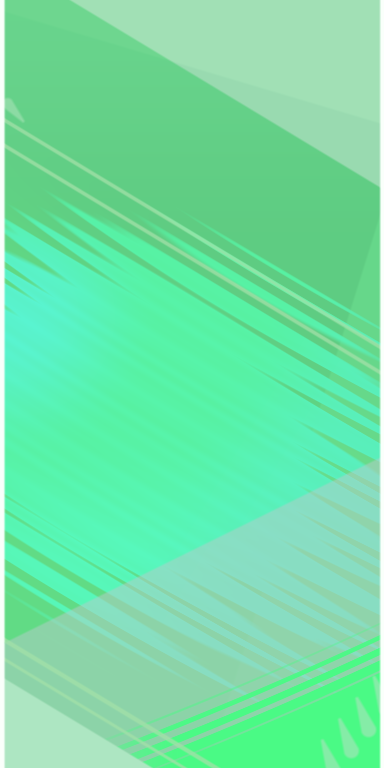
Write a Shadertoy shader that draws this background.

```glsl
float above(float d) { return smoothstep(-0.004, 0.004, d); }

float stripe(float d, float halfWidth) {
    return 1.0 - smoothstep(halfWidth - 0.003, halfWidth + 0.004, abs(d));
}

// Tapered stroke from a to b
float stroke(vec2 q, vec2 a, vec2 b, float width) {
    vec2 ab = b - a;
    float h = clamp(dot(q - a, ab) / dot(ab, ab), 0.0, 1.0);
    float d = length(q - a - ab * h) - width * (1.0 - 0.8 * h);
    return 1.0 - smoothstep(-0.004, 0.005, d);
}

void mainImage(out vec4 fragColor, in vec2 fragCoord) {
    // Width spans 0..1; height is measured downward, 0..2
    vec2 q = fragCoord / iResolution.xy;
    q = vec2(q.x, 2.0 - 2.0 * q.y);
    float falling = q.y - 0.604 * q.x;
    float rising = q.y + 0.493 * q.x;

    // Green ground with a lighter right facet
    vec3 color = mix(vec3(0.41, 0.83, 0.55), vec3(0.37, 0.80, 0.51), smoothstep(0.0, 0.65, q.y));
    color = mix(color, vec3(0.38, 0.86, 0.52), smoothstep(0.3, 0.85, falling));
    float facet = above(q.x + 0.313 * (q.y - 0.56) - 0.99);
    color = mix(color, vec3(0.42, 0.87, 0.56), 0.6 * facet);

    // Mint body, frayed along the falling diagonal
    vec2 r = q - vec2(0.40, 1.15);
    float along = dot(r, vec2(0.857, 0.514));
    float across = dot(r, vec2(-0.514, 0.857)) + 0.04 * along * along;
    float fray = sin(across * 125.0 + 1.5 * sin(across * 37.0))
               + 0.35 * sin(across * 213.0 + 2.0);
    float radius = length(vec2(along / 0.66, across / 0.46));
    float reach = 0.16 + 0.10 * smoothstep(-0.4, 0.4, along);
    float body = 1.0 - smoothstep(-0.07, 0.07, radius - 1.0 + reach * fray);
    vec3 mint = mix(vec3(0.34, 0.95, 0.65), vec3(0.34, 0.97, 0.73), smoothstep(1.1, 1.5, q.y));
    mint = mix(mint, vec3(0.35, 0.95, 0.80), 1.0 - smoothstep(0.05, 0.4, length(q - vec2(0.03, 0.82))));
    mint = mix(mint, vec3(0.35, 0.94, 0.74), smoothstep(0.05, 0.45, along));
    mint += 0.012 * fray * vec3(0.0, 0.4, 1.0);
    color = mix(color, mint, body);

    // Grey veil under the rising diagonal
    color = mix(color, vec3(0.71, 0.80, 0.79), 0.51 * above(rising - 1.68));

    // Bright lower corner breaking into bands
    float sweep = q.y + 0.42 * q.x + 0.06 * (q.x - 0.7) * (q.x - 0.7);
    float bands = sin(sweep * 175.0 + 2.0 * q.x);
    float corner = smoothstep(-0.25, 0.25, bands + (sweep - 2.11) * 15.0);
    corner *= smoothstep(0.15, 0.48, q.x) * smoothstep(1.98, 2.10, sweep);
    color = mix(color, vec3(0.29, 0.98, 0.52), corner);
    for (int i = 0; i < 4; i++) {
        vec2 root = vec2(0.87 + 0.045 * float(i), 2.01 - 0.055 * float(i));
        color = mix(color, vec3(0.58, 0.91, 0.69), 0.8 * stroke(q, root, root + vec2(-0.03, -0.08), 0.019));
    }

    // Pale planes at the top right and lower left
    float topPlane = above(0.604 * (q.x - 0.182) - q.y);
    color = mix(color, vec3(0.60, 0.855, 0.69), topPlane);
    float cap = above(0.027 + 0.297 * q.x - q.y);
    color = mix(color, mix(vec3(0.43, 0.84, 0.56), vec3(0.63, 0.88, 0.71), topPlane), cap);
    color = mix(color, vec3(0.68, 0.90, 0.76), above(falling - 1.76));

    // Paired diagonal lines and a small fleck at the left
    float upperLines = max(stripe(falling - 0.306, 0.005), stripe(falling - 0.372, 0.005));
    float lowerLines = max(stripe(falling - 1.66, 0.006), stripe(falling - 1.71, 0.004));
    color = mix(color, vec3(0.64, 0.88, 0.66), 0.75 * max(upperLines, lowerLines));
    color = mix(color, vec3(0.59, 0.87, 0.67), 0.8 * stroke(q, vec2(0.02, 0.27), vec2(0.06, 0.315), 0.014));

    // White side margins
    float inside = above(q.x - 0.012) * above(0.990 - q.x);
    fragColor = vec4(mix(vec3(0.98, 1.0, 0.985), color, inside), 1.0);
}
```
